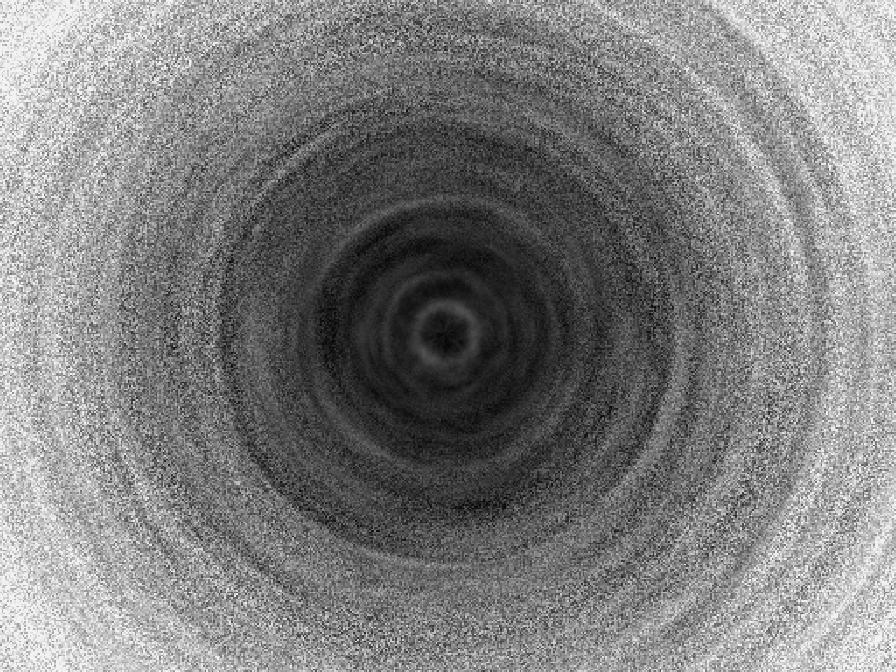
A WebGL 2 fragment shader for this background:

```glsl
#version 300 es
precision highp float;
// Dark vortex of smeared concentric rings, fading to bright grainy corners.
uniform vec2 u_resolution;
out vec4 fragColor;

const float TAU = 6.2831853;
const vec2 CENTER = vec2(-0.004, 0.003);
const float GRAIN_ROWS = 384.0;

float hash(vec2 cell) {
  vec3 q = fract(vec3(cell.xyx) * 0.1031);
  q += dot(q, q.yzx + 33.33);
  return fract((q.x + q.y) * q.z);
}

// Smooth noise in -1..1 on a polar grid; the angle wraps after "sectors" cells.
float arcNoise(float radius, float turn, float rings, float sectors, float seed) {
  vec2 g = vec2(radius * rings, turn * sectors);
  vec2 cell = floor(g);
  vec2 f = smoothstep(0.0, 1.0, g - cell);
  float y0 = mod(cell.y, sectors);
  float y1 = mod(cell.y + 1.0, sectors);
  float lower = mix(hash(vec2(cell.x, y0) + seed), hash(vec2(cell.x + 1.0, y0) + seed), f.x);
  float upper = mix(hash(vec2(cell.x, y1) + seed), hash(vec2(cell.x + 1.0, y1) + seed), f.x);
  return 2.0 * mix(lower, upper, f.y) - 1.0;
}

// Layered arcs, finer and more broken in each octave.
float arcLayers(float radius, float turn, float seed) {
  float sum = 0.0;
  float weight = 0.5;
  float rings = 34.0;
  float sectors = 7.0;
  for (int i = 0; i < 4; i++) {
    sum += weight * arcNoise(radius, turn, rings, sectors, seed + float(i) * 17.0);
    weight *= 0.75;
    rings *= 1.8;
    sectors *= 2.0;
  }
  return sum;
}

float softRing(float radius, float at, float width) {
  float d = (radius - at) / width;
  return exp(-d * d);
}

// Distinct rings: x = radius, y = width, z = brightness change.
float mainRings(float radius) {
  vec3 rings[9] = vec3[9](
    vec3(0.043, 0.010, 0.17), vec3(0.090, 0.008, 0.09), vec3(0.142, 0.013, -0.07),
    vec3(0.174, 0.009, -0.04), vec3(0.202, 0.008, 0.09), vec3(0.330, 0.010, -0.07),
    vec3(0.346, 0.006, 0.09), vec3(0.535, 0.010, 0.08), vec3(0.640, 0.009, 0.07));
  float sum = 0.0;
  for (int i = 0; i < 9; i++) sum += rings[i].z * softRing(radius, rings[i].x, rings[i].y);
  return sum;
}

// Triangular grain in -1..1, one cell per grain row of the canvas height.
float grain(vec2 uv) {
  vec2 cell = floor(uv * GRAIN_ROWS);
  return hash(cell + 11.0) + hash(cell + 571.0) - 1.0;
}

void main() {
  vec2 uv = gl_FragCoord.xy / u_resolution.y;
  vec2 p = uv - 0.5 * vec2(u_resolution.x / u_resolution.y, 1.0) - CENTER;
  float radius = length(p);
  float turn = atan(p.y, p.x + 1e-6) / TAU + 0.5;

  // Radial tone, slightly brighter to the left
  float tone = mix(0.10, 0.90, smoothstep(0.0, 0.9, radius));
  tone -= 0.04 * p.x * smoothstep(0.2, 0.7, radius);

  // Smeared arcs and the stronger rings
  float arcs = arcLayers(radius, turn, 3.0);
  float sway = 0.75 + 0.5 * arcNoise(radius, turn, 12.0, 8.0, 91.0);
  tone += arcs * mix(0.09, 0.13, smoothstep(0.05, 0.4, radius));
  tone += mainRings(radius) * sway;
  tone -= 0.05 * softRing(radius, 0.0, 0.025);

  // Grain that grows outward and gathers along arcs
  float patches = 1.0 + 0.5 * arcLayers(radius, turn, 203.0);
  float strength = mix(0.02, 0.30, smoothstep(0.02, 0.5, radius));
  tone += grain(uv) * strength * patches;

  fragColor = vec4(vec3(clamp(tone, 0.03, 0.95)), 1.0);
}
```
